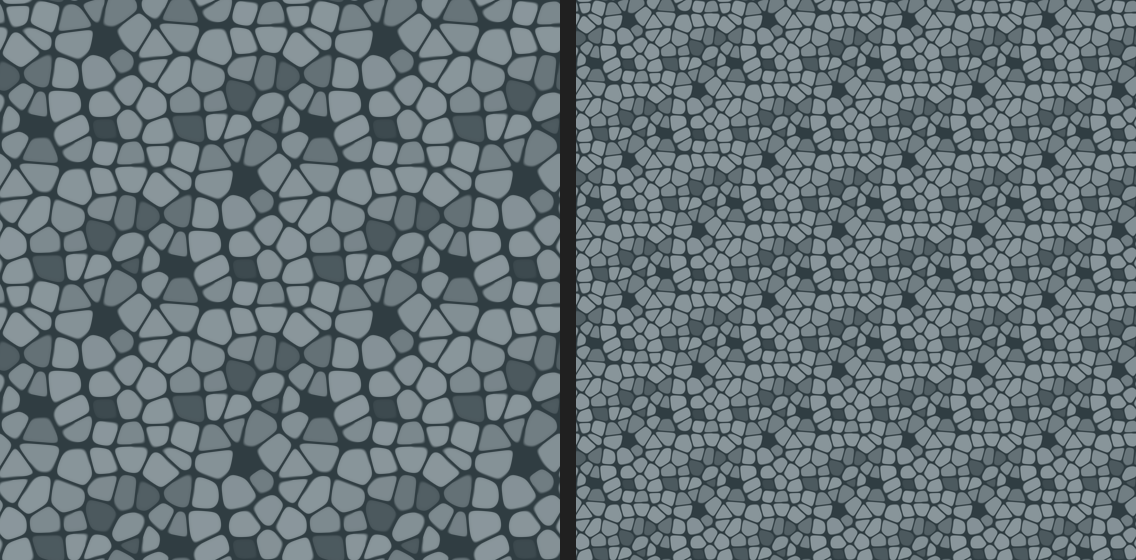
Left, the tile; right, the same tile 2 across and 2 down.
A WebGL 2 fragment shader for this texture:

```glsl
#version 300 es
precision highp float;

uniform vec2 u_resolution;
out vec4 fragColor;

#define GRID 20.0         // stones across the canvas
#define BLOCK_COLS 10.0   // columns in one repeating block
#define BLOCK_ROWS 5.0    // rows in a block, also its sideways shift
#define JITTER 0.78       // irregularity of the stone centres
#define GAP 0.014         // half width of the joints, in cells
#define ROUNDING 15.0     // lower values give rounder corners
#define HOLES 0.03        // share of missing stones
#define REACH 0.28        // how far stones may outgrow their radius
#define PALENESS 3.8      // higher values give more pale stones
#define GROUND vec3(0.187, 0.239, 0.259)
#define LIGHT vec3(0.540, 0.590, 0.610)
#define DARK vec3(0.235, 0.287, 0.307)

float hash(vec2 p, float salt) {
    return fract(sin(dot(p, vec2(127.1, 311.7)) + salt * 74.7) * 43758.5453);
}

// Blocks repeat sideways and, shifted by half a block, upwards.
vec2 wrapCell(vec2 cell) {
    float shift = BLOCK_ROWS * floor(cell.y / BLOCK_ROWS);
    return vec2(mod(cell.x - shift, BLOCK_COLS), cell.y - shift);
}

vec2 stoneCentre(vec2 cell) {
    vec2 id = wrapCell(cell);
    return cell + 0.5 + JITTER * (vec2(hash(id, 1.0), hash(id, 2.0)) - 0.5);
}

float stoneRadius(vec2 cell) {
    return mix(0.40, 0.88, hash(wrapCell(cell), 3.0));
}

float stoneWeight(vec2 cell) {
    float radius = stoneRadius(cell);
    return 0.30 * radius * radius;
}

// Cell whose weighted centre lies closest to p.
vec2 owningCell(vec2 p) {
    vec2 base = floor(p);
    vec2 owner = base;
    float nearest = 1e5;
    for (int y = -2; y <= 2; y++) {
        for (int x = -2; x <= 2; x++) {
            vec2 cell = base + vec2(x, y);
            vec2 offset = p - stoneCentre(cell);
            float power = dot(offset, offset) - stoneWeight(cell);
            if (power < nearest) {
                nearest = power;
                owner = cell;
            }
        }
    }
    return owner;
}

// Smooth inner distance to the stone outline, positive inside.
float stoneDistance(vec2 p, vec2 owner) {
    vec2 centre = stoneCentre(owner);
    vec2 offset = p - centre;
    float weight = stoneWeight(owner);
    float total = exp(-ROUNDING * (stoneRadius(owner) + REACH - length(offset)));
    for (int y = -2; y <= 2; y++) {
        for (int x = -2; x <= 2; x++) {
            if (x == 0 && y == 0) continue;
            vec2 cell = owner + vec2(x, y);
            vec2 toward = stoneCentre(cell) - centre;
            float span = max(length(toward), 0.001);
            float border = 0.5 * (span + (weight - stoneWeight(cell)) / span);
            total += exp(-ROUNDING * (border - dot(offset, toward) / span));
        }
    }
    return -log(total) / ROUNDING - GAP;
}

void main() {
    vec2 p = gl_FragCoord.xy / u_resolution * GRID;
    vec2 owner = owningCell(p);
    vec2 id = wrapCell(owner);
    float inside = stoneDistance(p, owner);

    // Each outline is crisp on one side and softer on the other.
    vec2 offset = p - stoneCentre(owner);
    float angle = 6.2832 * hash(id, 4.0);
    float side = dot(offset, vec2(cos(angle), sin(angle))) / (length(offset) + 0.05);
    float softness = mix(0.05, 0.11, smoothstep(0.3, 1.0, side));
    float pixel = GRID / min(u_resolution.x, u_resolution.y);
    float cover = smoothstep(0.0, max(softness, 1.5 * pixel), inside);
    cover *= step(HOLES, hash(id, 5.0));

    // Mostly pale stones, a few much darker, with a faint rim.
    vec3 stone = mix(LIGHT, DARK, pow(hash(id, 6.0), PALENESS));
    stone *= mix(0.96, 1.0, smoothstep(0.0, 0.16, inside));

    fragColor = vec4(mix(GROUND, stone, cover), 1.0);
}
```
